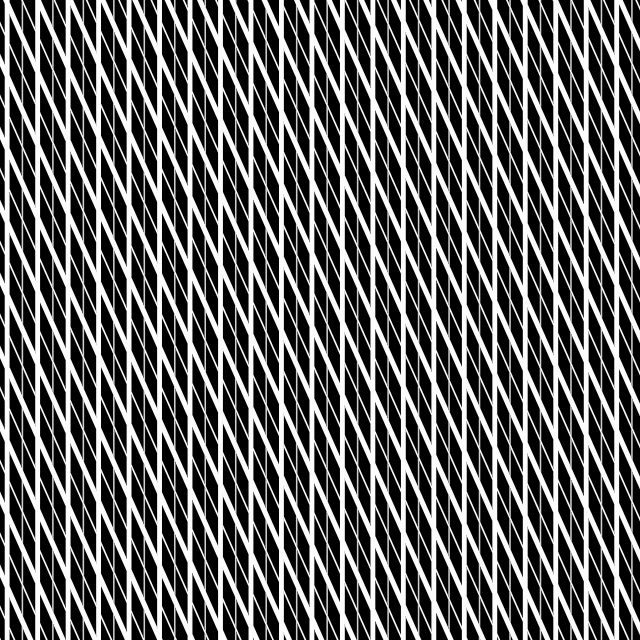
Reproduce this pattern procedurally as a WebGL 2 fragment shader.

```glsl
#version 300 es
precision highp float;

uniform vec2 u_resolution;
out vec4 fragColor;

// Repeats per canvas along x and y for each family of lines
const vec2 UPRIGHT_REPEATS = vec2(21.0, 0.0);
const vec2 SLANT_REPEATS = vec2(19.8, 8.77);

// Position of the first bold line, as a fraction of one repeat
const float UPRIGHT_PHASE = 0.235;
const float SLANT_PHASE = 0.95;

// Line widths, as fractions of the canvas
const float UPRIGHT_BOLD = 0.0076;
const float UPRIGHT_FINE = 0.0024;
const float SLANT_BOLD = 0.0080;
const float SLANT_FINE = 0.0025;

const vec3 GROUND_COLOR = vec3(0.0);
const vec3 LINE_COLOR = vec3(0.99);
const float UPRIGHT_FINE_TONE = 0.82;

// Distance to the nearest line of a parallel family
float lineDistance(vec2 p, vec2 repeats, float phase) {
    float cell = fract(dot(p, repeats) - phase + 0.5) - 0.5;
    return abs(cell) / length(repeats);
}

// Coverage of a line, softened over one pixel
float stroke(float dist, float width, float pixel) {
    return clamp((0.5 * width - dist) / pixel + 0.5, 0.0, 1.0);
}

// Bold lines with a fine line halfway between them
float lineFamily(vec2 p, vec2 repeats, float phase, float bold, float fine,
                 float fineTone, float pixel) {
    float boldLine = stroke(lineDistance(p, repeats, phase), bold, pixel);
    float fineLine = stroke(lineDistance(p, repeats, phase + 0.5), fine, pixel);
    return max(boldLine, fineTone * fineLine);
}

void main() {
    float pixel = 1.0 / min(u_resolution.x, u_resolution.y);
    vec2 p = gl_FragCoord.xy * pixel;

    float upright = lineFamily(p, UPRIGHT_REPEATS, UPRIGHT_PHASE,
                               UPRIGHT_BOLD, UPRIGHT_FINE, UPRIGHT_FINE_TONE, pixel);
    float slant = lineFamily(p, SLANT_REPEATS, SLANT_PHASE,
                             SLANT_BOLD, SLANT_FINE, 1.0, pixel);

    // Both families share one color and overlap freely
    float coverage = max(upright, slant);
    fragColor = vec4(mix(GROUND_COLOR, LINE_COLOR, coverage), 1.0);
}
```
